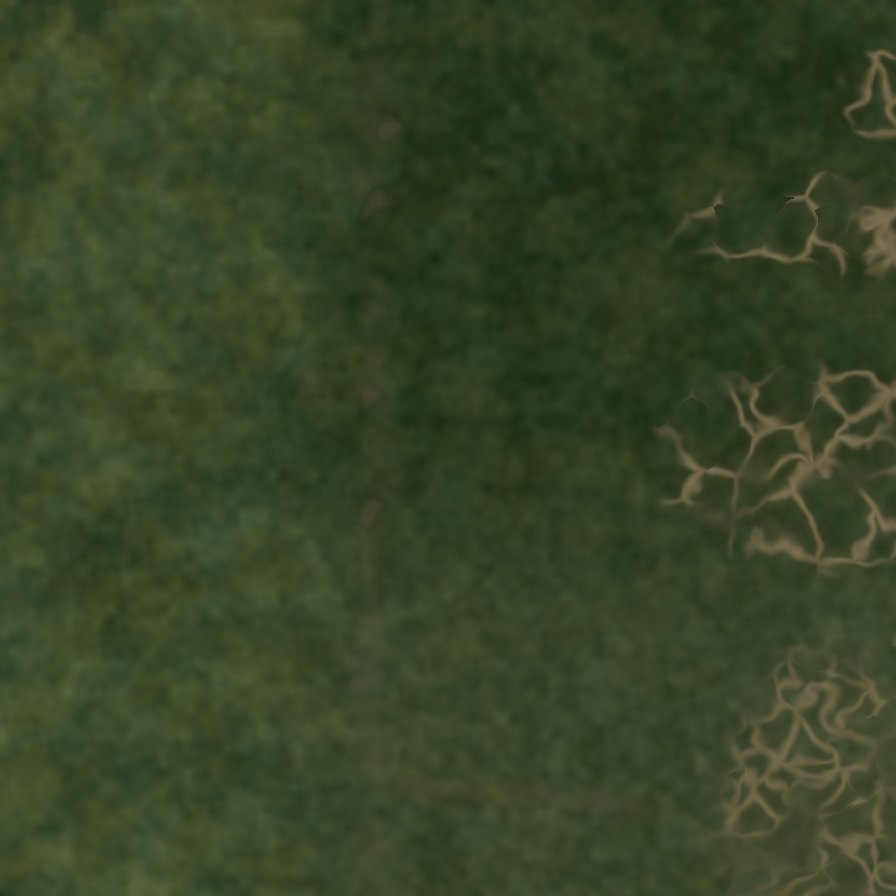
This texture is drawn by a WebGL 2 fragment shader. Its source:

```glsl
#version 300 es
precision highp float;
// Aerial view of rough pasture: soft tonal regions with layered value noise for
// grass, a faint upright track with worn spots, and broken tan gullies on the
// right, made from warped cell borders with some borders left out.

uniform vec2 u_resolution;
out vec4 fragColor;

const vec3 DARK_GRASS  = vec3(0.120, 0.180, 0.080);
const vec3 LIGHT_GRASS = vec3(0.288, 0.340, 0.198);
const vec3 DULL_GRASS  = vec3(0.245, 0.282, 0.185);
const vec3 BARE_SOIL   = vec3(0.455, 0.410, 0.295);
const vec3 WORN_SOIL   = vec3(0.360, 0.315, 0.225);
const vec3 HUE_SHIFT   = vec3(0.045, 0.012, -0.020);

const float LEFT_TONE = 0.69, SHADE_TONE = 0.25, LOWER_TONE = 0.57;
const float PATCH_SCALE = 10.0, TUFT_SCALE = 25.0, GRAIN_SCALE = 66.0;
const float PATCH_GAIN = 0.30, TUFT_GAIN = 0.34, GRAIN_GAIN = 0.37;
const float TRACK_X = 0.418;
const float GULLY_SCALE = 21.0, GULLY_WIDTH = 0.0036, GULLY_DROP = 0.30;

// Gully zones: centre xy, half size zw
const vec4 ZONES[4] = vec4[4](
  vec4(0.95, 0.745, 0.20, 0.055), vec4(0.92, 0.480, 0.20, 0.120),
  vec4(0.97, 0.110, 0.19, 0.190), vec4(0.98, 0.900, 0.04, 0.055));

float hash(vec2 p) {
  vec3 q = fract(p.xyx * 0.1031);
  q += dot(q, q.yzx + 33.33);
  return fract((q.x + q.y) * q.z);
}

vec2 hash2(vec2 p) { return vec2(hash(p), hash(p + 57.3)); }

// Value noise centred on zero
float noise(vec2 p) {
  vec2 i = floor(p), f = fract(p);
  f = f * f * (3.0 - 2.0 * f);
  float low  = mix(hash(i), hash(i + vec2(1, 0)), f.x);
  float high = mix(hash(i + vec2(0, 1)), hash(i + vec2(1, 1)), f.x);
  return mix(low, high, f.y) - 0.5;
}

vec2 turn(vec2 p) { return vec2(0.8 * p.x - 0.6 * p.y, 0.6 * p.x + 0.8 * p.y); }

float segmentDist(vec2 p, vec2 a, vec2 b) {
  vec2 d = b - a;
  return length(p - a - d * clamp(dot(p - a, d) / dot(d, d), 0.0, 1.0));
}

// Distance to the nearest kept border between scattered cells
float borderDist(vec2 p) {
  vec2 home = floor(p), nearCell = home, toNear = vec2(8.0);
  for (int k = 0; k < 9; k++) {
    vec2 cell = home + vec2(k % 3 - 1, k / 3 - 1);
    vec2 d = cell + hash2(cell) - p;
    if (dot(d, d) < dot(toNear, toNear)) { toNear = d; nearCell = cell; }
  }
  float best = 8.0;
  for (int k = 0; k < 25; k++) {
    vec2 cell = nearCell + vec2(k % 5 - 2, k / 5 - 2);
    if (cell == nearCell || hash(cell + nearCell + 211.0) < GULLY_DROP) continue;
    vec2 d = cell + hash2(cell) - p;
    best = min(best, dot(0.5 * (toNear + d), normalize(d - toNear)));
  }
  return best;
}

// Line strength in x, surrounding bare haze in y
vec2 gullies(vec2 p) {
  vec2 warp = vec2(noise(p * 26.0), noise(p * 26.0 + 40.0)) * 0.030
            + vec2(noise(p * 64.0 + 9.0), noise(p * 64.0 + 70.0)) * 0.013;
  float zone = 0.0;
  for (int k = 0; k < 4; k++) {
    vec2 d = (p + warp - ZONES[k].xy) / ZONES[k].zw;
    zone = max(zone, 1.0 - smoothstep(0.75, 1.05, length(d)));
  }
  bool lowField = p.y < 0.32;
  float scale = lowField ? GULLY_SCALE * 1.45 : GULLY_SCALE;
  float dist = borderDist((p + warp) * scale + 3.0) / scale;
  float width = GULLY_WIDTH * (1.0 + 1.2 * noise(p * 35.0));
  float line = 1.0 - smoothstep(0.0, width + 0.0055, dist);
  float wear = smoothstep(-0.45, -0.05, noise(p * 19.0 + 5.0));
  float haze = zone * (1.0 - smoothstep(0.0, 0.022, dist));
  return vec2(line * wear * (lowField ? 0.78 : 1.0), haze * 0.35) * vec2(zone, 1.0);
}

void main() {
  vec2 p = gl_FragCoord.xy / u_resolution;
  vec2 bend = vec2(noise(p * 40.0 + 3.0), noise(p * 40.0 + 81.0)) * 0.022;
  vec2 q = p + bend;
  float patches = noise(q * PATCH_SCALE) + 0.5 * noise(turn(q) * PATCH_SCALE * 1.7);
  float tufts = noise(turn(q) * TUFT_SCALE + 13.0)
              + 0.6 * noise(q * TUFT_SCALE * 1.6 + 29.0);
  float grain = noise(p * GRAIN_SCALE + 0.5 * bend) + 0.7 * noise(turn(p) * GRAIN_SCALE * 1.6);
  float hue = noise(turn(q) * 21.0 + 90.0) + 0.6 * noise(p * 55.0 + 17.0);

  // Broad regions: pale left, shaded upper right, dull lower right
  float right = smoothstep(0.22, 0.47, p.x + 0.10 * patches);
  float upper = smoothstep(0.24, 0.56, p.y + 0.10 * patches);
  float tone = mix(LEFT_TONE, mix(LOWER_TONE, SHADE_TONE, upper), right);
  float calm = mix(1.0, 0.7, right);
  tone += (patches * PATCH_GAIN + tufts * TUFT_GAIN) * calm;
  tone += grain * GRAIN_GAIN * mix(0.9, 0.8, right);
  tone += 0.16 * smoothstep(0.30, 0.55, tufts) * mix(1.0, 0.35, right);

  // Faint dark furrows across the shade
  float furrow = min(segmentDist(p, vec2(0.53, 0.76), vec2(0.78, 0.83)),
                     segmentDist(p, vec2(0.45, 0.49), vec2(0.62, 0.425)));
  tone -= 0.08 * (1.0 - smoothstep(0.002, 0.013, furrow + 0.006 * tufts));

  vec3 colour = mix(DARK_GRASS, LIGHT_GRASS, clamp(tone, 0.0, 1.25));
  colour += HUE_SHIFT * hue * mix(1.0, 0.7, right);
  float dull = right * (1.0 - upper) * 0.3;
  colour = mix(colour, DULL_GRASS + 0.06 * grain, dull);

  // Upright track, worn spots along it, and a low cross path
  float track = 1.0 - smoothstep(0.002, 0.020, abs(p.x - TRACK_X + 0.014 * patches));
  float worn = track * (0.13 + 0.22 * tufts);
  for (int k = 0; k < 6; k++) {
    vec2 jitter = hash2(vec2(k, 31));
    vec2 spot = vec2(TRACK_X + 0.03 * (jitter.x - 0.5), (float(k) + jitter.y) / 6.0);
    float reach = length((q - spot) * vec2(1.0, 0.8)) + 0.012 * grain;
    worn = max(worn, 0.5 * (1.0 - smoothstep(0.002, 0.017, reach)));
  }
  float path = segmentDist(p, vec2(0.45, 0.125), vec2(0.70, 0.10)) + 0.012 * tufts;
  worn = max(worn, 0.25 * (1.0 - smoothstep(0.003, 0.018, path)));
  colour = mix(colour, WORN_SOIL, clamp(worn, 0.0, 1.0));

  vec2 bare = gullies(p);
  colour = mix(colour, WORN_SOIL, bare.y);
  colour = mix(colour, BARE_SOIL + 0.07 * grain, bare.x);
  fragColor = vec4(colour, 1.0);
}
```
